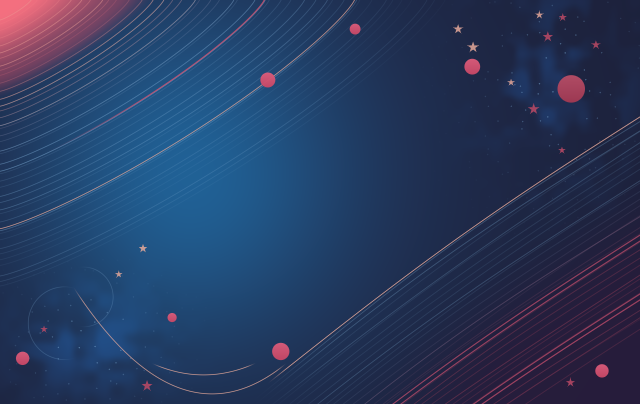
Give the GLSL for this background, as a Shadertoy shader.

```glsl
const vec3 NIGHT = vec3(0.11, 0.125, 0.225);
const vec3 AZURE = vec3(0.125, 0.39, 0.60);
const vec3 PLUM = vec3(0.16, 0.105, 0.23);
const vec3 ROSE = vec3(0.82, 0.32, 0.44);
const vec3 CORAL = vec3(1.0, 0.45, 0.51);
const vec3 PEACH = vec3(0.90, 0.66, 0.60);
const vec3 MIST = vec3(0.46, 0.64, 0.80);

// Centre and radius, in canvas heights
const vec3 DISCS[8] = vec3[8](
    vec3(0.879, 0.928, 0.0134), vec3(0.663, 0.802, 0.0185),
    vec3(1.169, 0.835, 0.0195), vec3(1.414, 0.780, 0.0340),
    vec3(0.426, 0.214, 0.0113), vec3(0.695, 0.130, 0.0214),
    vec3(0.056, 0.113, 0.0165), vec3(1.490, 0.082, 0.0165));
const vec3 STARS[14] = vec3[14](
    vec3(1.134, 0.928, 0.012), vec3(1.171, 0.883, 0.014),
    vec3(1.265, 0.796, 0.009), vec3(0.294, 0.321, 0.009),
    vec3(0.354, 0.385, 0.011), vec3(1.335, 0.963, 0.010),
    vec3(1.356, 0.909, 0.013), vec3(1.321, 0.730, 0.014),
    vec3(1.475, 0.889, 0.011), vec3(1.393, 0.957, 0.010),
    vec3(0.364, 0.045, 0.014), vec3(1.412, 0.053, 0.011),
    vec3(0.109, 0.185, 0.009), vec3(1.391, 0.628, 0.009));

float hash(vec2 p) {
    vec3 q = fract(vec3(p.xyx) * 0.1031);
    q += dot(q, q.yzx + 33.33);
    return fract((q.x + q.y) * q.z);
}

float noise(vec2 p) {
    vec2 i = floor(p), f = fract(p);
    f = f * f * (3.0 - 2.0 * f);
    return mix(mix(hash(i), hash(i + vec2(1, 0)), f.x),
               mix(hash(i + vec2(0, 1)), hash(i + vec2(1, 1)), f.x), f.y);
}

float glow(vec2 p, vec2 centre, vec2 spread) {
    vec2 q = (p - centre) / spread;
    return exp(-dot(q, q));
}

float fill(float d, float px) { return clamp(0.5 - d / px, 0.0, 1.0); }

// Thin strokes keep their coverage when narrower than a pixel
float stroke(float d, float width, float px) {
    float w = max(width, px);
    return (1.0 - smoothstep(0.0, w, abs(d))) * min(1.0, 1.6 * width / px);
}

float starDistance(vec2 p, float radius) {
    const float FIFTH = 1.256637;
    float a = mod(atan(p.x, p.y) + 0.5 * FIFTH, FIFTH) - 0.5 * FIFTH;
    vec2 q = length(p) * vec2(cos(a), abs(sin(a)));
    return dot(q - vec2(radius, 0.0), vec2(0.35, 0.936));
}

float parabola(vec2 p, vec2 vertex, float bend, vec2 span, float px) {
    float x = p.x - vertex.x;
    float d = (p.y - vertex.y - bend * x * x) / sqrt(1.0 + 4.0 * bend * bend * x * x);
    return stroke(d, 0.002, px) * smoothstep(span.x, span.x + 0.03, p.x)
         * (1.0 - smoothstep(span.y - 0.03, span.y, p.x));
}

// Level of the arcs around the upper left corner
float arcLevel(vec2 p) {
    vec2 q = pow(max(vec2(p.x / 1.55, 1.0 - p.y), 1e-4), vec2(1.2));
    return pow(q.x + q.y, 1.0 / 1.2);
}

float slope(float x) {
    return 0.708 + 0.715 * (x - 1.58) + 0.022 * sin(3.49 * (1.58 - x));
}

void mainImage(out vec4 fragColor, in vec2 fragCoord) {
    float px = 1.0 / iResolution.y;
    vec2 p = fragCoord * px;

    // Night sky with a blue glow
    vec3 col = NIGHT + vec3(0.015, 0.06, 0.10) * glow(p, vec2(0.56, 0.60), vec2(0.72, 0.70));
    col = mix(col, AZURE, 0.95 * glow(p, vec2(0.47, 0.57), vec2(0.38, 0.41)));

    // Hazy patches and dust in two corners
    float haze = glow(p, vec2(1.38, 0.80), vec2(0.17, 0.22)) + glow(p, vec2(0.22, 0.15), vec2(0.17, 0.13));
    float cloud = noise(p * 14.0) * 0.6 + noise(p * 31.0) * 0.4;
    col += vec3(0.01, 0.09, 0.17) * haze * smoothstep(0.35, 0.85, cloud);
    vec2 cell = floor(p * 32.0);
    vec2 speck = vec2(hash(cell), hash(cell + 17.0)) * 0.7 + 0.15;
    float dust = fill(length(fract(p * 32.0) - speck) / 32.0 - 0.0016, px);
    col = mix(col, MIST, dust * min(haze, 1.0) * 0.6 * step(0.55, hash(cell + 41.0)));

    // Coral corner and its arcs
    float level = arcLevel(p);
    float corner = 0.5 * (1.0 - smoothstep(0.19, 0.25, level)) + 0.5 * (1.0 - smoothstep(0.03, 0.23, level));
    col = mix(col, mix(CORAL, ROSE * 0.9, smoothstep(0.04, 0.22, level)), corner * 0.95);
    float steep = max(length(vec2(dFdx(level), dFdy(level))) / px, 0.1);
    for (int i = 0; i < 42; i++) {
        float n = float(i), h = hash(vec2(n, 3.0));
        float k = 0.04 + 0.0162 * (n + 0.8 * h) + 0.008 * (hash(vec2(n, 9.0)) - 0.5) * p.x;
        vec3 tint = mix(mix(CORAL, PEACH, h), MIST, smoothstep(0.22, 0.40, k));
        float strength = mix(0.15, 0.60, h * h) * (1.0 - 0.6 * smoothstep(0.35, 0.72, k));
        strength *= 1.0 - 0.6 * smoothstep(0.65, 1.1, p.x);
        col = mix(col, tint, strength * stroke((level - k) / steep, 0.0022, px));
    }
    col = mix(col, ROSE, 0.8 * stroke((level - 0.422) / steep, 0.003, px) * smoothstep(0.1, 0.4, p.x));
    col = mix(col, PEACH, 0.65 * stroke((level - 0.566) / steep, 0.0025, px));

    // Plum slope with parallel strands
    float depth = (slope(p.x) - p.y) * 0.81;
    col = mix(col, PLUM, 0.75 * smoothstep(0.08, 0.36, depth) * smoothstep(0.8, 1.3, p.x));
    float reach = smoothstep(0.62, 0.85, p.x);
    for (int i = 0; i < 30; i++) {
        float n = float(i), h = hash(vec2(n, 23.0));
        float k = 0.0145 * (n + 0.7 * h) + 0.012 * (h - 0.5) * sin(4.0 * p.x + n);
        vec3 tint = mix(MIST * 0.85, ROSE * 0.8, smoothstep(0.12, 0.27, k));
        col = mix(col, tint, mix(0.12, 0.42, h * h) * reach * stroke(depth - k, 0.002, px));
    }
    for (int i = 0; i < 4; i++) {
        float k = 0.237 + 0.012 * mod(float(i), 2.0) + 0.118 * floor(float(i) / 2.0);
        col = mix(col, ROSE, 0.65 * reach * stroke(depth - k, 0.0028, px));
    }
    col = mix(col, PEACH, 0.75 * smoothstep(0.66, 0.72, p.x) * stroke(depth, 0.0023, px));

    // Swoops and faint rings at the lower left
    float swoop = parabola(p, vec2(0.525, 0.025), 2.24, vec2(0.18, 0.71), px)
                + parabola(p, vec2(0.504, 0.072), 1.75, vec2(0.375, 0.635), px);
    col = mix(col, PEACH, 0.65 * min(swoop, 1.0));
    float ring = stroke(length(p - vec2(0.16, 0.20)) - 0.09, 0.0018, px) * (1.0 - smoothstep(0.13, 0.19, p.x))
               + stroke(length(p - vec2(0.206, 0.265)) - 0.074, 0.0018, px) * smoothstep(0.19, 0.25, p.x);
    col = mix(col, MIST, 0.22 * ring);

    // Discs and stars
    for (int i = 0; i < 8; i++) {
        vec2 q = p - DISCS[i].xy;
        float r = DISCS[i].z;
        vec3 tint = ROSE * (1.0 - 0.18 * smoothstep(0.02, 0.034, r)) + 0.04 * q.y / r;
        col = mix(col, tint, 0.96 * fill(length(q) - r, px));
    }
    for (int i = 0; i < 14; i++) {
        vec3 tint = i < 6 ? PEACH : ROSE * 0.9;
        col = mix(col, tint, 0.85 * fill(starDistance(p - STARS[i].xy, STARS[i].z), px));
    }
    fragColor = vec4(clamp(col, 0.0, 1.0), 1.0);
}
```
